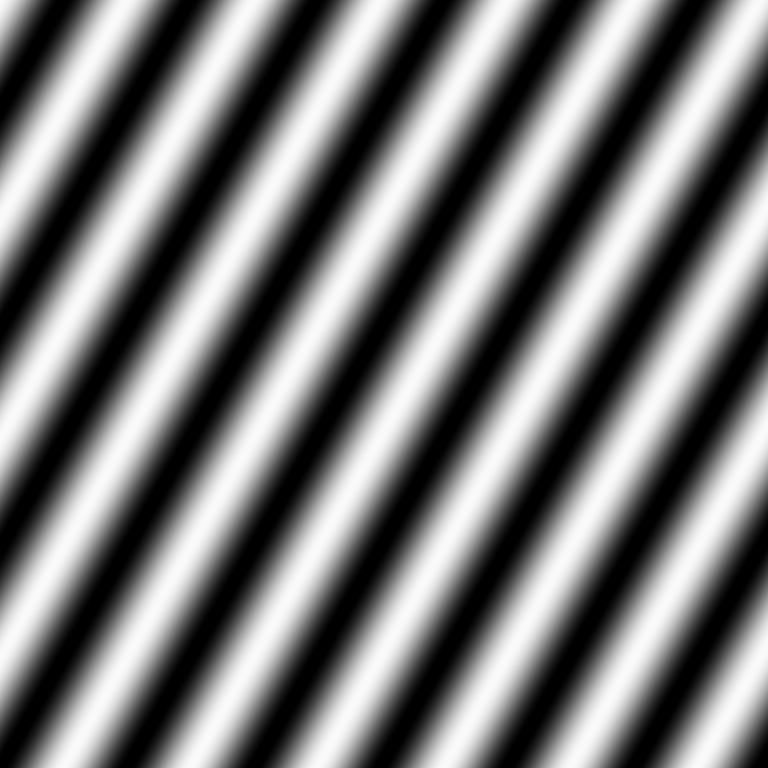
Write a Shadertoy shader that draws this pattern.

```glsl
// Soft diagonal black and white stripes with a sinusoidal brightness profile.

void mainImage(out vec4 fragColor, in vec2 fragCoord)
{
    vec2 uv = fragCoord / iResolution.y;

    // Stripe normal points 30 degrees below the horizontal
    float angle = radians(-30.0);
    vec2 normal = vec2(cos(angle), sin(angle));

    // Seven cycles per canvas height, measured across the stripes
    float phase = 6.2831853 * 7.0 * dot(uv, normal);

    // Slightly lowered wave: troughs clip to black, crests stay off-white
    float brightness = clamp(0.48 - 0.5 * cos(phase), 0.0, 1.0);

    fragColor = vec4(vec3(brightness), 1.0);
}
```
